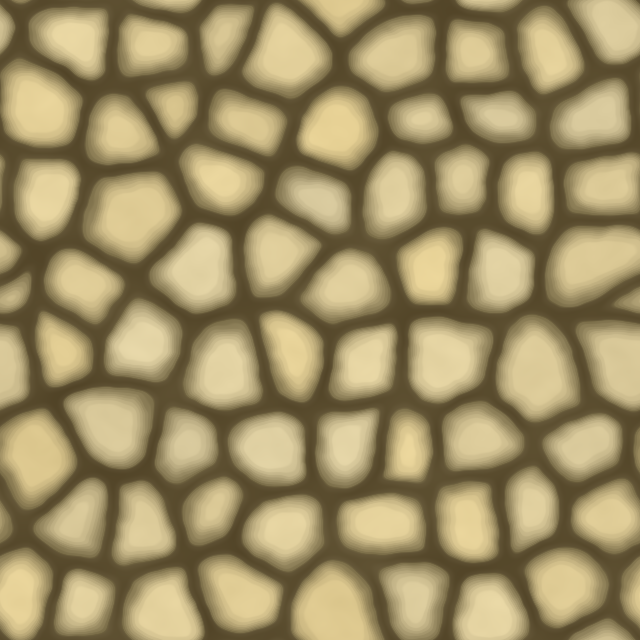
A three.js fragment shader for this texture:

```glsl
// Seamless wall of rounded cream stones set in dark brown mortar.
varying vec2 vUv;

const float GRID = 8.0;       // stones per side, even so staggered rows wrap
const float GAP = 0.062;      // half mortar width, in grid cells
const float ROUNDNESS = 15.0; // lower values round the corners more
const float BEVEL = 0.27;     // width of the shaded rim, in grid cells
const float TAU = 6.2831853;

const vec3 MORTAR_DARK = vec3(0.315, 0.262, 0.150);
const vec3 MORTAR_LIGHT = vec3(0.375, 0.322, 0.200);
const vec3 STONE_RIM = vec3(0.445, 0.395, 0.255);
const vec3 STONE_TOP = vec3(0.885, 0.825, 0.645);
const vec3 WARM_SHIFT = vec3(0.020, -0.005, -0.060);

// Three random values per cell, wrapped at the canvas border.
vec3 hash3(vec2 cell, float seed) {
  vec3 q = fract(vec3(mod(cell, GRID), seed).xyx * vec3(0.1031, 0.1030, 0.0973) + seed * 0.317);
  q += dot(q, q.yxz + 33.33);
  return fract((q.xxy + q.yzz) * q.zyx);
}

// Layered bent sines with whole frequencies, about -1 to 1.
float mottle(vec2 uv, float frequency, float phase) {
  vec2 a = TAU * uv;
  float sum = 0.0;
  float amplitude = 0.6;
  for (int i = 0; i < 3; i++) {
    float bendX = 1.6 * sin(a.y * (frequency - 1.0) + phase);
    float bendY = 1.3 * sin(a.x * (frequency - 2.0) + phase * 1.7);
    sum += amplitude * sin(a.x * frequency + bendX) * cos(a.y * (frequency + 1.0) + bendY);
    frequency = floor(frequency * 1.8);
    phase += 2.1;
    amplitude *= 0.5;
  }
  return sum;
}

// Stone site: position in xy, size weight in z.
vec3 stoneSite(vec2 cell) {
  vec3 random = hash3(cell, 1.0);
  float stagger = 0.5 * mod(cell.y, 2.0) - 0.25;
  vec2 jitter = 0.70 * (random.xy - 0.5);
  return vec3(cell + 0.5 + vec2(stagger, 0.0) + jitter, 0.17 * random.z);
}

float weightedDistance(vec2 p, vec3 site) {
  vec2 offset = p - site.xy;
  return dot(offset, offset) - site.z;
}

// Cell whose stone owns the point p.
vec2 owningCell(vec2 p) {
  vec2 owner = floor(p);
  float nearest = 100.0;
  for (int y = -2; y <= 2; y++) {
    for (int x = -2; x <= 2; x++) {
      vec2 cell = floor(p) + vec2(float(x), float(y));
      float d = weightedDistance(p, stoneSite(cell));
      if (d < nearest) {
        nearest = d;
        owner = cell;
      }
    }
  }
  return owner;
}

// Soft minimum of the distances to all borders of the owning stone.
float borderDistance(vec2 p, vec3 home) {
  float total = 0.0;
  float homeDistance = weightedDistance(p, home);
  for (int y = -2; y <= 2; y++) {
    for (int x = -2; x <= 2; x++) {
      vec3 other = stoneSite(floor(p) + vec2(float(x), float(y)));
      float span = distance(other.xy, home.xy);
      if (span > 0.001) {
        float border = 0.5 * (weightedDistance(p, other) - homeDistance) / span;
        total += exp(-ROUNDNESS * border);
      }
    }
  }
  return -log(total) / ROUNDNESS;
}

// Painterly steps laid over a smooth ramp.
float terrace(float value, float steps, float strength) {
  float scaled = value * steps;
  float stepped = (floor(scaled) + smoothstep(0.3, 0.7, fract(scaled))) / steps;
  return mix(value, stepped, strength);
}

vec3 stoneColor(float depth, float light, float warmth, float brightness) {
  float ramp = clamp(depth / BEVEL + light, 0.0, 1.0);
  float height = 1.0 - (1.0 - ramp) * (1.0 - ramp);
  height = terrace(height, 8.0, 0.65);
  return mix(STONE_RIM, STONE_TOP * brightness, height) + WARM_SHIFT * warmth * height;
}

void main() {
  // Bend the plane so that the outlines become irregular
  vec2 warp = 0.0055 * vec2(mottle(vUv, 5.0, 0.4), mottle(vUv.yx, 4.0, 2.9));
  vec2 p = (vUv + warp) * GRID;
  vec2 cell = owningCell(p);
  vec3 site = stoneSite(cell);
  float depth = borderDistance(p, site) - GAP;

  // Each stone has its own light direction, tint and brightness
  vec3 traits = hash3(cell, 2.0);
  float angle = TAU * traits.x;
  float brush = mottle(vUv + warp, 7.0, 1.3);
  float light = 0.30 * dot(p - site.xy, vec2(cos(angle), sin(angle))) + 0.10 * brush;
  light *= smoothstep(0.0, 0.12, depth);
  vec3 stone = stoneColor(depth, light, traits.y, mix(0.95, 1.02, traits.z));
  stone += 0.018 * mottle(vUv, 6.0, 4.2);

  // Cloudy mortar under the softened stone edges
  float cloud = 0.5 + 0.5 * mottle(vUv, 3.0, 5.1);
  vec3 mortar = mix(MORTAR_DARK, MORTAR_LIGHT, cloud);
  mortar += 0.03 * smoothstep(-0.07, 0.0, depth);
  gl_FragColor = vec4(mix(mortar, stone, smoothstep(-0.014, 0.014, depth)), 1.0);
}
```
